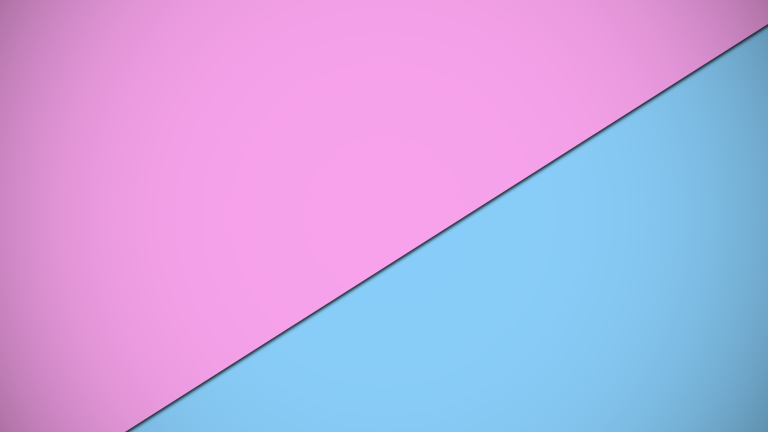
This background is drawn by a Shadertoy shader. Its source:

```glsl
// Pink sheet laid diagonally over a blue one, with a thin edge shadow and a soft vignette.

const vec3 PINK = vec3(0.967, 0.635, 0.920);
const vec3 BLUE = vec3(0.535, 0.805, 0.975);
const vec2 EDGE_START = vec2(-0.5995, -0.5);
const vec2 EDGE_END = vec2(0.8889, 0.4444);

// Signed distance to the line through a and b, positive on its right side
float lineDistance(vec2 p, vec2 a, vec2 b) {
    vec2 along = normalize(b - a);
    return dot(p - a, vec2(along.y, -along.x));
}

// Light left after a shadow that fades with distance from the edge
float edgeShadow(float d, float width, float strength) {
    float t = max(d, 0.0) / width;
    return 1.0 - strength * exp(-t * t);
}

// Circular darkening, strongest at the corners
float vignette(vec2 p, float cornerRadius, float strength) {
    return 1.0 - strength * pow(length(p) / cornerRadius, 4.0);
}

void mainImage(out vec4 fragColor, in vec2 fragCoord) {
    // Centred coordinates in units of the canvas height
    vec2 p = (fragCoord - 0.5 * iResolution.xy) / iResolution.y;
    float pixel = 1.0 / iResolution.y;
    float cornerRadius = 0.5 * length(iResolution.xy) / iResolution.y;

    // Blue sheet under the shadow, then the pink sheet on top
    float d = lineDistance(p, EDGE_START, EDGE_END);
    vec3 lower = BLUE * edgeShadow(d, 0.0065, 0.72);
    vec3 color = mix(PINK, lower, smoothstep(-0.7 * pixel, 0.7 * pixel, d));

    color *= vignette(p, cornerRadius, 0.30);
    fragColor = vec4(color, 1.0);
}
```
